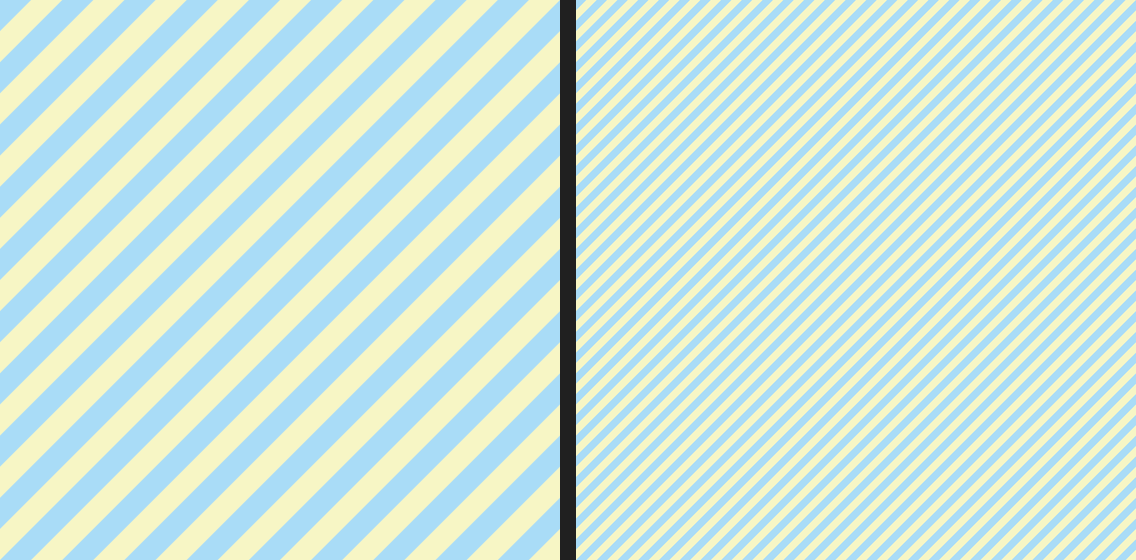
Left, the tile; right, the same tile 3 across and 3 down.
Give the GLSL for this pattern, as a three.js fragment shader.

```glsl
// Flat diagonal stripes in two pastel colours, rising to the right at 45 degrees.
// A phase along x - y repeats a whole number of times per side, so it tiles;
// the distance to the band edge is smoothed over about one pixel.
#define REPEATS 9.0
#define BAND_SHARE 0.5
#define BLUE vec3(0.663, 0.863, 0.969)
#define CREAM vec3(0.969, 0.966, 0.772)

varying vec2 vUv;

// Signed distance to the band, in periods: negative inside.
// The band starts at each whole phase.
float bandDistance(float phase, float share) {
  float fromCentre = abs(fract(phase - 0.5 * share + 0.5) - 0.5);
  return fromCentre - 0.5 * share;
}

void main() {
  float phase = REPEATS * (vUv.x - vUv.y);
  float edge = 0.5 * fwidth(phase);
  float cream = smoothstep(-edge, edge, bandDistance(phase, BAND_SHARE));
  gl_FragColor = vec4(mix(BLUE, CREAM, cream), 1.0);
}
```
